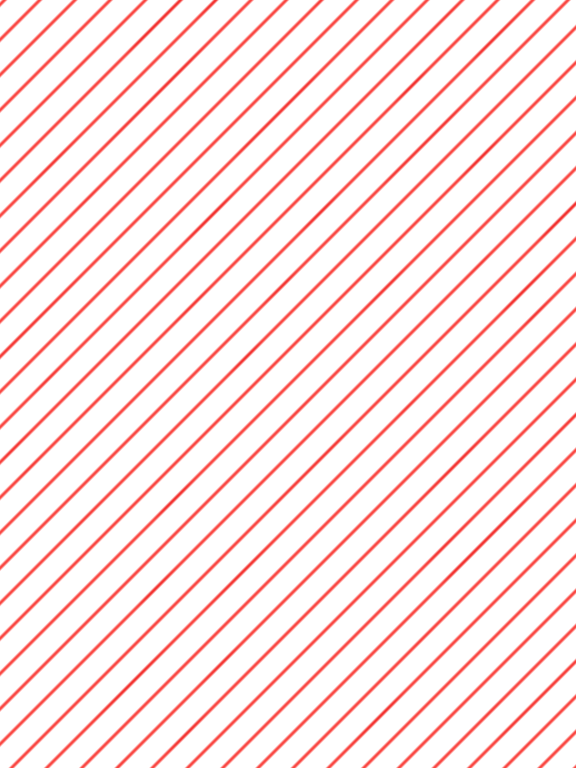
Reproduce this pattern procedurally as a Shadertoy shader.

```glsl
const vec3 PAPER = vec3(1.0);
const vec3 INK = vec3(0.98, 0.275, 0.255);
const vec3 DENSE_INK = vec3(0.95, 0.19, 0.18);

// Lengths are fractions of the canvas height.
const float PERIOD = 0.04586;      // spacing of stripes along an edge
const float PHASE = 0.00596;       // first stripe, measured from the top left
const float HALF_WIDTH = 0.00203;
const float SOFTNESS = 0.00176;
const float DENSITY_SCALE = 7.0;   // patches of denser ink per canvas height

float hash(vec2 p) {
    return fract(sin(dot(p, vec2(127.1, 311.7))) * 43758.5);
}

float valueNoise(vec2 p) {
    vec2 cell = floor(p);
    vec2 f = fract(p);
    f = f * f * (3.0 - 2.0 * f);
    float low = mix(hash(cell), hash(cell + vec2(1.0, 0.0)), f.x);
    float high = mix(hash(cell + vec2(0.0, 1.0)), hash(cell + 1.0), f.x);
    return mix(low, high, f.y);
}

// Perpendicular distance to the nearest rising diagonal
float stripeDistance(float across) {
    float offset = fract((across - PHASE) / PERIOD + 0.5) - 0.5;
    return abs(offset) * PERIOD * sqrt(0.5);
}

void mainImage(out vec4 fragColor, in vec2 fragCoord) {
    vec2 uv = fragCoord / iResolution.y;
    float across = uv.x + 1.0 - uv.y;
    float along = uv.x + uv.y;

    // Soft-edged stripe, never sharper than a pixel
    float soft = max(SOFTNESS, 0.7 / iResolution.y);
    float d = stripeDistance(across);
    float coverage = 1.0 - smoothstep(HALF_WIDTH - soft, HALF_WIDTH + soft, d);

    // Slight unevenness of the ink along each stripe
    float stripeId = floor((across - PHASE) / PERIOD + 0.5);
    float density = valueNoise(vec2(along * DENSITY_SCALE, stripeId));
    vec3 ink = mix(INK, DENSE_INK, smoothstep(0.75, 1.0, density));

    fragColor = vec4(mix(PAPER, ink, coverage), 1.0);
}
```
